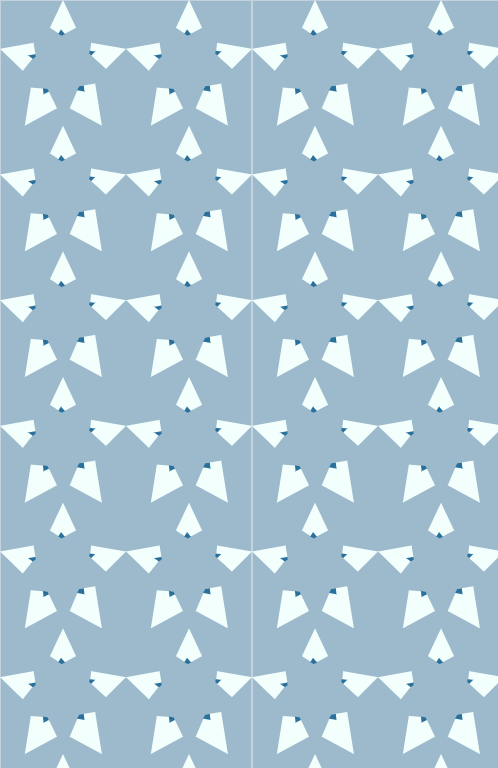
Write a WebGL 2 fragment shader that draws this pattern.

```glsl
#version 300 es
precision highp float;

uniform vec2 u_resolution;
out vec4 fragColor;

const vec2 REPEATS = vec2(3.952, 6.111);  // tiles across and down
const float GRID = 188.0;                 // drawing units per tile
const float SEAM_EVERY = 2.0;             // tiles between seams
const float SEAM_WIDTH = 1.4;             // in drawing units
const vec3 SKY = vec3(0.61, 0.73, 0.80);
const vec3 PAPER = vec3(0.95, 1.00, 0.99);
const vec3 NIB = vec3(0.16, 0.44, 0.61);
const vec3 SEAM = vec3(0.95, 0.93, 0.97);

// Signed distance to the line a-b, positive on its outer side
float edge(vec2 p, vec2 a, vec2 b) {
    vec2 e = normalize(b - a);
    return dot(p - a, vec2(e.y, -e.x));
}

// Convex quad, corners clockwise with y pointing down
float quad(vec2 p, vec2 a, vec2 b, vec2 c, vec2 d) {
    return max(max(edge(p, a, b), edge(p, b, c)),
               max(edge(p, c, d), edge(p, d, a)));
}

float coverage(float dist, float pixel) {
    return clamp(0.5 - dist / pixel, 0.0, 1.0);
}

// Union of the five folded shapes in a tile
float foldedShapes(vec2 p) {
    float kite = quad(p, vec2(94, 0), vec2(113.5, 41.5), vec2(92, 53), vec2(74.5, 41.5));
    float wingL = quad(p, vec2(0, 73), vec2(50, 64), vec2(53, 82), vec2(34, 106));
    float wingR = quad(p, vec2(188, 73), vec2(158, 103), vec2(134, 81), vec2(136, 64));
    float bodyL = quad(p, vec2(37, 188), vec2(46, 131), vec2(71, 133), vec2(85, 162));
    float bodyR = quad(p, vec2(152, 188), vec2(104, 162), vec2(118, 129), vec2(142, 125));
    return min(kite, min(min(wingL, wingR), min(bodyL, bodyR)));
}

// Small dark corner of each folded shape
float nibs(vec2 p) {
    float kite = quad(p, vec2(91, 44), vec2(97, 51), vec2(92, 53.5), vec2(87, 50.5));
    float wingL = quad(p, vec2(42, 83), vec2(53, 81), vec2(53, 85), vec2(49, 88));
    float wingR = quad(p, vec2(134, 76), vec2(142, 77), vec2(136, 83), vec2(133, 80));
    float bodyL = quad(p, vec2(64, 132), vec2(71, 133), vec2(73, 137), vec2(65, 141));
    float bodyR = quad(p, vec2(118, 129), vec2(125, 128), vec2(126, 137), vec2(115, 135));
    return min(kite, min(min(wingL, wingR), min(bodyL, bodyR)));
}

void main() {
    // Tile space, with y measured down from the top edge
    vec2 uv = gl_FragCoord.xy / u_resolution;
    vec2 tile = vec2(uv.x, 1.0 - uv.y) * REPEATS;
    vec2 p = fract(tile) * GRID;
    float pixel = GRID * REPEATS.x / u_resolution.x;

    // Folded shapes and their nibs
    vec3 color = mix(SKY, PAPER, coverage(foldedShapes(p), pixel));
    color = mix(color, NIB, coverage(nibs(p), pixel));

    // Thin vertical seams, plus one along the top edge
    float seamX = abs(tile.x - SEAM_EVERY * round(tile.x / SEAM_EVERY)) * GRID;
    float seamDist = min(seamX, tile.y * GRID) - 0.5 * SEAM_WIDTH;
    color = mix(color, SEAM, coverage(seamDist, pixel));

    fragColor = vec4(color, 1.0);
}
```
